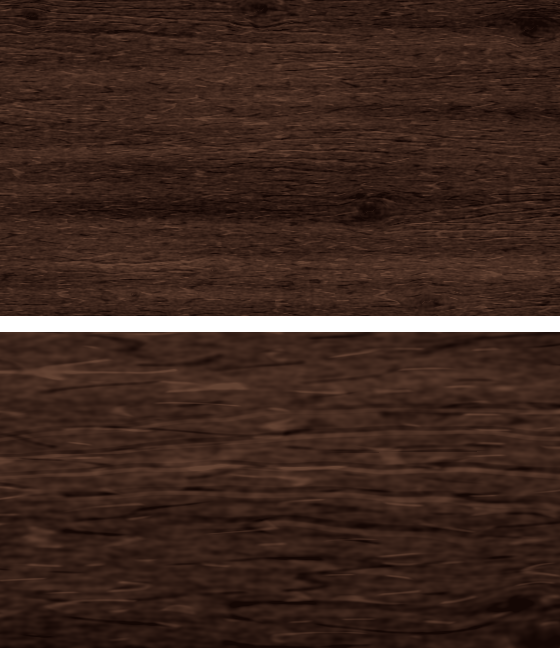
Top: the whole. Bottom: its middle third, enlarged.
A Shadertoy shader for this texture:

```glsl
// Dark stained walnut boards with horizontal grain.
// Stretched gradient noise makes bands, fibres and pores; contour lines of a
// warped height field make growth rings; scattered knots bend the grain.

const float TAU = 6.2831853;
const int KNOT_COUNT = 7;
const vec3 DARK_WALNUT = vec3(0.130, 0.066, 0.046);
const vec3 PALE_WALNUT = vec3(0.330, 0.216, 0.164);

float hash(vec2 p) {
    vec3 q = fract(vec3(p.xyx) * 0.1031);
    q += dot(q, q.yzx + 33.33);
    return fract((q.x + q.y) * q.z);
}

vec2 cornerGradient(vec2 cell) {
    float angle = TAU * hash(cell);
    return vec2(cos(angle), sin(angle));
}

// Gradient noise, about -0.7 to 0.7
float noise(vec2 p) {
    vec2 i = floor(p), f = p - i;
    vec2 u = f * f * f * (f * (f * 6.0 - 15.0) + 10.0);
    vec2 e = vec2(1.0, 0.0);
    float a = dot(cornerGradient(i), f);
    float b = dot(cornerGradient(i + e.xy), f - e.xy);
    float c = dot(cornerGradient(i + e.yx), f - e.yx);
    float d = dot(cornerGradient(i + e.xx), f - e.xx);
    return mix(mix(a, b, u.x), mix(c, d, u.x), u.y);
}

// Noise with its own frequency along and across the grain
float fibre(vec2 p, float along, float across, float seed) {
    return noise(p * vec2(along, across) + seed * vec2(17.3, 41.7));
}

// Long thin lines where stretched noise crosses zero
float hairlines(vec2 p, float along, float across, float width, float seed) {
    return smoothstep(width, 0.0, abs(fibre(p, along, across, seed)));
}

// Tone of a board, with a narrow soft step to the next one
float boardTone(float row, float seam) {
    float id = floor(row);
    float below = hash(vec2(id, 7.0));
    float above = hash(vec2(id + 1.0, 7.0));
    return mix(below, above, smoothstep(1.0 - seam, 1.0, row - id)) - 0.5;
}

// Ring lines along contours of a height field: dark with a pale rim
float growthRings(vec2 p, float count, float bend, float seed) {
    float height = p.y * count + bend * fibre(p, 0.9, 3.0, seed);
    height += 0.22 * fibre(p, 12.0, 24.0, seed + 1.0);
    float dark = smoothstep(0.72, 1.0, sin(TAU * height));
    float pale = smoothstep(0.78, 1.0, sin(TAU * (height + 0.20)));
    return 0.34 * pale - 0.34 * dark;
}

// Bends p around one knot; returns its shade (negative is darker)
float knot(inout vec2 p, vec2 centre, float radius) {
    vec2 d = (p - centre) / (radius * vec2(1.35, 1.0));
    d += 0.35 * vec2(noise(p * 22.0), noise(p * 22.0 + 9.0));
    float r = length(d);
    float core = exp(-r * r * 1.3);
    float halo = exp(-r * r * 0.22);
    float rings = sin(r * 9.0 + 3.0 * noise(d * 1.5));
    float crack = smoothstep(0.10, 0.0, abs(d.y - 0.5 * d.x + 0.3 * noise(d * 3.0)));
    p.y -= (p.y - centre.y) * 0.60 * halo;
    return core * (0.10 * rings + 0.28 * crack - 0.32) - 0.14 * halo;
}

// Sums all knots, spread evenly along x and at random across
float scatterKnots(inout vec2 p, float width) {
    float shade = 0.0;
    for (int i = 0; i < KNOT_COUNT; i++) {
        float k = float(i);
        float slot = (k + 0.15 + 0.7 * hash(vec2(k, 3.1))) / float(KNOT_COUNT);
        vec2 centre = vec2(width * slot, hash(vec2(k, 11.7)));
        float size = hash(vec2(k, 23.9));
        shade += knot(p, centre, mix(0.010, 0.032, size * size));
    }
    return shade;
}

// Fine fibres with crisp, broken dark pores and pale threads
float fineGrain(vec2 p) {
    float tone = 0.16 * fibre(p, 5.0, 74.0, 4.0);
    tone += 0.30 * fibre(p, 19.0, 121.0, 5.0);
    tone += 0.36 * fibre(p, 46.0, 173.0, 6.0);
    tone += 0.22 * fibre(p, 95.0, 187.0, 16.0);
    float pores = hairlines(p, 5.0, 43.0, 0.11, 8.0);
    float threads = hairlines(p, 6.0, 49.0, 0.10, 9.0);
    float poreMask = smoothstep(-0.05, 0.15, fibre(p, 17.0, 40.0, 13.0));
    float threadMask = smoothstep(0.0, 0.18, fibre(p, 21.0, 36.0, 14.0));
    return tone - 0.42 * pores * poreMask + 0.52 * threads * threadMask;
}

void mainImage(out vec4 fragColor, in vec2 fragCoord) {
    vec2 p = fragCoord / iResolution.y;
    float knots = scatterKnots(p, iResolution.x / iResolution.y);

    // Gentle waver of the whole grain
    p.y += 0.009 * fibre(p, 1.3, 3.0, 1.0) + 0.002 * fibre(p, 13.0, 22.0, 2.0);

    // Boards and broad colour bands
    float row = p.y * 6.2 + 0.35 * sin(p.y * 9.0);
    float board = floor(row);
    float tone = 0.42 + 0.38 * boardTone(row, 0.03) + knots;
    tone += 0.52 * fibre(p, 0.5, 10.0, 3.0);
    tone += 0.34 * fibre(p, 0.9, 27.0, 7.0);
    tone += 0.18 * fibre(p, 2.2, 3.5, 15.0);

    // Growth rings fade in and out over the boards
    float figure = smoothstep(-0.05, 0.30, fibre(p, 1.3, 5.0, 10.0));
    tone += figure * growthRings(p, 34.0, 4.5, board + 12.0);

    tone += fineGrain(p);
    vec3 colour = mix(DARK_WALNUT, PALE_WALNUT, clamp(tone, -0.25, 1.3));
    fragColor = vec4(colour, 1.0);
}
```
